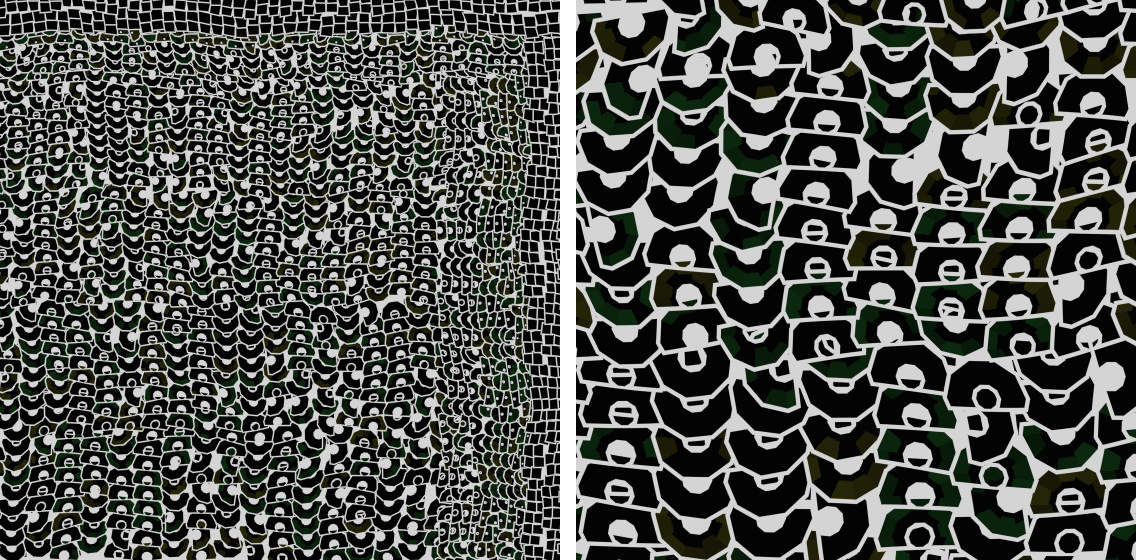
Left: the whole. Right: its middle third, enlarged.
A Shadertoy shader for this pattern:

```glsl
// Tightly packed faceted half-rings, dark with green rims, on a light ground.
// Tapering stacks fill the canvas; pieces shrink towards the top and right into
// fans, then blocks. Each piece trims a thin seam out of the ones below it.

const float PI = 3.14159265;
const float FACET = PI / 5.0;      // angle of one straight side
const float SEAM = 0.0026;
const vec3 GROUND = vec3(0.83);
const vec3 INK = vec3(0.008, 0.01, 0.008);
const vec3 GREEN = vec3(0.04, 0.14, 0.05);
const vec3 OLIVE = vec3(0.13, 0.13, 0.03);

// Distances to the layered pieces and to the small fillers beneath them
struct Packing { float piece; float filler; vec3 color; };

vec4 hash4(vec2 c) {
    vec4 s = vec4(dot(c, vec2(127.1, 311.7)), dot(c, vec2(269.5, 183.3)),
                  dot(c, vec2(419.2, 371.9)), dot(c, vec2(71.7, 157.3)));
    return fract(sin(s) * 43758.5);
}

mat2 rotation(float a) {
    return mat2(cos(a), sin(a), -sin(a), cos(a));
}

float facetAngle(vec2 q) {
    return (floor(atan(q.y, q.x) / FACET) + 0.5) * FACET;
}

// Radius measured perpendicular to the polygon side
float facetRadius(vec2 q) {
    float a = facetAngle(q);
    return dot(q, vec2(cos(a), sin(a)));
}

float archDistance(vec2 q, float hole) {
    float r = facetRadius(q);
    return max(max(r - 0.96, hole - r), -q.y - 0.22);
}

float blockDistance(vec2 q, vec2 halfSize, float taper) {
    return max(abs(q.x) - halfSize.x - taper * q.y, abs(q.y) - halfSize.y);
}

// Lay a piece on top, trimming a seam around it
void layPiece(inout Packing k, float d, vec3 color) {
    k.piece = min(max(k.piece, SEAM - d), d);
    if (d < 0.5 * SEAM) k.color = color;
}

// Green rim on some sides of some pieces; fans are green more often
vec3 archColor(vec2 q, vec2 id, vec4 rnd, float fan) {
    float side = floor(facetAngle(q) / FACET);
    vec4 tone = hash4(id + side * vec2(3.7, 9.1));
    float tinted = step(rnd.x, mix(0.5, 0.9, fan)) * step(tone.x, 0.75);
    float rim = smoothstep(0.56, 0.62, facetRadius(q) + 0.25 * (tone.y - 0.5) + 0.4 * fan);
    vec3 tint = mix(GREEN, OLIVE, step(0.6, rnd.w)) * (0.65 + 0.5 * tone.z);
    return mix(INK, tint, tinted * rim);
}

// One cell: an arch or a block, sometimes with small filler blocks
void addCell(inout Packing k, vec2 offset, vec2 id, float facing, float width, float pitch) {
    vec4 rnd = hash4(id + 17.3);
    vec4 extra = hash4(id + 51.9);
    float radius = 0.545 * width;
    if (width < 0.0225) {
        vec2 b = rotation(0.24 * (rnd.y - 0.5)) * offset / radius;
        vec2 halfSize = vec2(0.68 + 0.2 * rnd.z, 0.84 * pitch + 0.16 * (rnd.w - 0.5));
        layPiece(k, radius * blockDistance(b, halfSize, 0.3 * (rnd.x - 0.3)), INK);
        return;
    }
    float turn = facing;
    if (extra.x < 0.18) turn += PI * (extra.y < 0.5 ? 0.5 : -0.5);
    turn += 0.4 * (rnd.y - 0.5);
    vec2 q = rotation(turn) * offset / radius + vec2(0.0, 0.4);
    float fan = 1.0 - smoothstep(0.026, 0.032, width);
    float hole = mix(0.36, 0.14, fan);
    layPiece(k, radius * archDistance(q, hole), archColor(q, id, rnd, fan));
    float middle = blockDistance(q - vec2(0.0, 0.02), vec2(0.19, 0.17), 0.15);
    float corner = blockDistance(q - vec2(1.0, 0.75), vec2(0.18, 0.26), 0.1);
    if (extra.z < 0.25 && fan < 0.5) k.filler = min(k.filler, radius * middle);
    if (extra.w < 0.4) k.filler = min(k.filler, radius * corner);
}

// Stack along +y: columns start at size.x and narrow by size.y per unit.
// spacing holds row pitch relative to width, rows per band, and a seed.
void addStack(inout Packing k, vec2 p, vec2 extent, vec2 size, vec3 spacing) {
    if (p.y < -0.05 || p.y > extent.y + 0.05 || p.x > extent.x + 0.05) return;
    float limit = size.x / size.y;
    float decay = spacing.x * size.y;
    float row0 = floor(-log(1.0 - p.y / limit) / decay);
    for (float j = -2.0; j <= 2.0; j++) {
        float row = row0 + j;
        float rowY = limit * (1.0 - exp(-decay * (row + 0.5)));
        if (row < 0.0 || rowY > extent.y) continue;
        float band = floor(row / spacing.y);
        float width = size.x * exp(-decay * spacing.y * (band + 0.5));
        float slide = hash4(vec2(band, spacing.z)).x;
        float column0 = floor(p.x / width - slide);
        for (float i = -1.0; i <= 1.0; i++) {
            float column = column0 + i;
            vec4 shift = hash4(vec2(column, band + spacing.z));
            float run = floor((row + 4.0 * shift.x) / 4.0);
            float facing = hash4(vec2(column + 0.5, run + spacing.z)).z < 0.55 ? 0.0 : PI;
            vec2 jitter = vec2(0.0, 0.7 * (shift.y - 0.5) * spacing.x);
            vec2 center = vec2((column + slide + 0.5) * width, rowY) + jitter * width;
            if (center.x > extent.x) continue;
            addCell(k, p - center, vec2(column, row + spacing.z), facing, width, spacing.x);
        }
    }
}

// Layered sines that bend the rows and columns a little
vec2 bend(vec2 p) {
    return p + 0.005 * sin(p.yx * vec2(13.0, 11.0) + vec2(1.0, 2.5))
             + 0.003 * sin(p.yx * vec2(31.0, 27.0) + p * 9.0);
}

void mainImage(out vec4 fragColor, in vec2 fragCoord) {
    vec2 uv = fragCoord / iResolution.y;
    float pixel = 1.0 / iResolution.y;
    vec2 p = bend(uv);
    Packing k = Packing(1.0, 1.0, INK);
    // Main field, right fans, top fans, right blocks, top blocks
    addStack(k, p, vec2(0.80, 0.875), vec2(0.050, 0.018), vec3(0.56, 9.0, 3.0));
    addStack(k, p.yx - vec2(0.0, 0.79), vec2(0.88, 0.16), vec2(0.034, 0.06), vec3(0.56, 4.0, 71.0));
    addStack(k, p - vec2(0.0, 0.87), vec2(1.0, 0.08), vec2(0.034, 0.11), vec3(0.56, 3.0, 137.0));
    addStack(k, p.yx - vec2(0.0, 0.94), vec2(0.95, 0.09), vec2(0.0205, 0.03), vec3(0.85, 2.0, 211.0));
    addStack(k, p - vec2(0.0, 0.942), vec2(1.05, 0.09), vec2(0.022, 0.03), vec3(0.85, 2.0, 307.0));
    float d = min(k.piece, max(k.filler, SEAM - k.piece));
    vec3 color = k.piece < 0.5 * SEAM ? k.color : INK;
    float ground = smoothstep(-0.7 * pixel, 0.7 * pixel, d);
    fragColor = vec4(mix(color, GROUND, ground), 1.0);
}
```
